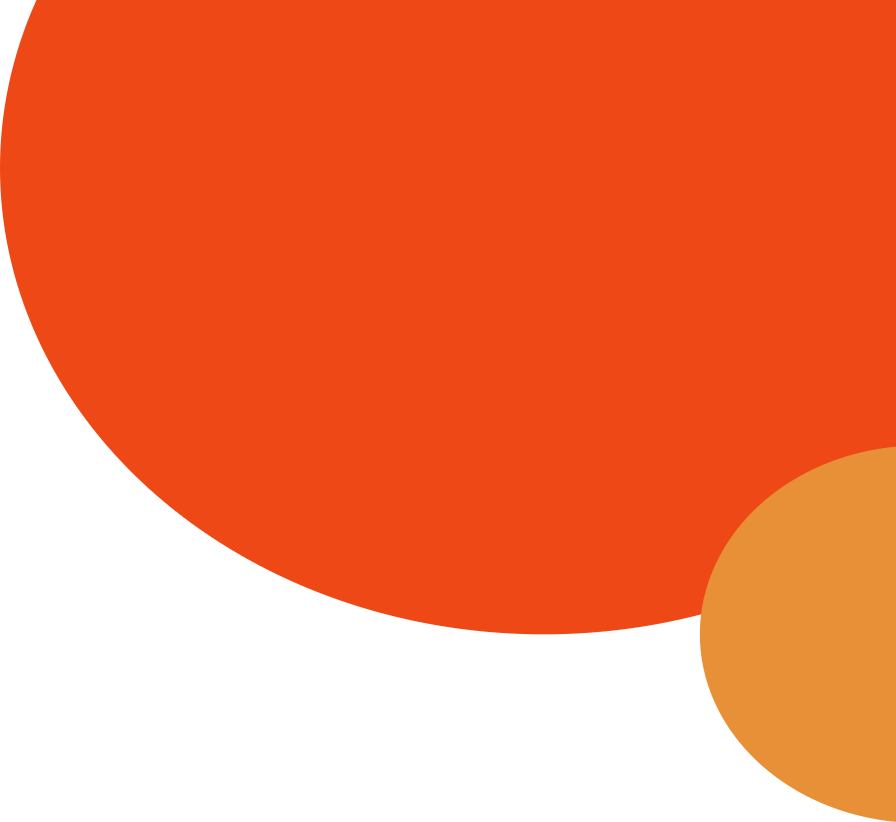
Reproduce this background procedurally as a WebGL 1 fragment shader.

```glsl
precision highp float;
// Flat background: a large red-orange ellipse cropped by the top and right
// edges, overlapped by a small amber ellipse at the lower right, on white.
// Each ellipse is an approximate distance function with a one-pixel soft edge.

uniform vec2 u_resolution;

const vec3 WHITE = vec3(1.0);
const vec3 RED_ORANGE = vec3(0.932, 0.281, 0.09);
const vec3 AMBER = vec3(0.91, 0.563, 0.214);

// Centres and radii as fractions of the canvas width and height
const vec2 LARGE_CENTER = vec2(0.6068, 0.7957);
const vec2 LARGE_RADII = vec2(0.6068, 0.5674);
const vec2 SMALL_CENTER = vec2(1.0267, 0.2284);
const vec2 SMALL_RADII = vec2(0.2456, 0.2296);

const float EDGE_PIXELS = 1.0;

// Approximate signed distance to an ellipse at the origin
float ellipseDistance(vec2 p, vec2 radii) {
  float scaled = length(p / radii);
  float slope = length(p / (radii * radii));
  return scaled * (scaled - 1.0) / max(slope, 0.0001);
}

// Coverage of an ellipse, measured in units of canvas height
float ellipseMask(vec2 uv, vec2 center, vec2 radii) {
  vec2 aspect = vec2(u_resolution.x / u_resolution.y, 1.0);
  float d = ellipseDistance((uv - center) * aspect, radii * aspect);
  return clamp(0.5 - d * u_resolution.y / EDGE_PIXELS, 0.0, 1.0);
}

void main() {
  vec2 uv = gl_FragCoord.xy / u_resolution;

  // Layers from back to front
  vec3 color = WHITE;
  color = mix(color, RED_ORANGE, ellipseMask(uv, LARGE_CENTER, LARGE_RADII));
  color = mix(color, AMBER, ellipseMask(uv, SMALL_CENTER, SMALL_RADII));

  gl_FragColor = vec4(color, 1.0);
}
```
